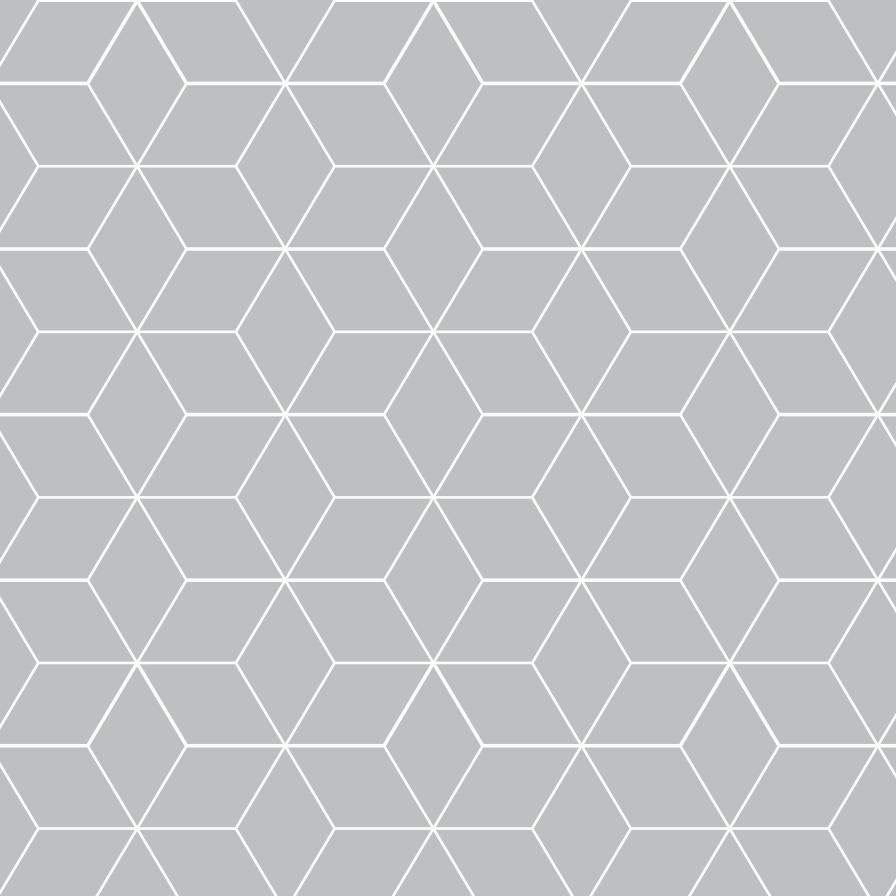
Reproduce this pattern procedurally as a Shadertoy shader.

```glsl
// Rhombus tiling (tumbling-block lattice) in thin white lines on flat grey.
// Two interleaved grids of six-spoked stars supply every edge; each spoke is a
// segment distance, with slight line weight changes between rows.

#define PERIOD       vec2(0.3307, 0.1848)
#define STAR_ORIGIN  vec2(0.1530, 0.9993)
#define THIN_LINE    0.0030
#define BOLD_LINE    0.0040
#define HEAVY_EVERY  4.0
#define GROUND_COLOR vec3(0.745, 0.749, 0.757)
#define LINE_COLOR   vec3(0.985, 0.988, 0.990)

// Distance from p to the segment running from zero to tip
float spokeDistance(vec2 p, vec2 tip) {
    float along = clamp(dot(p, tip) / dot(tip, tip), 0.0, 1.0);
    return length(p - tip * along);
}

// Signed distance to the inked edges of one star grid
float starGrid(vec2 p, float shifted) {
    vec2 cell = p / PERIOD - 0.5 * shifted;
    vec2 id = floor(cell + 0.5);
    vec2 local = (cell - id) * PERIOD;
    vec2 folded = abs(local);

    // Level spokes are bolder on the shifted grid
    float levelWidth = mix(THIN_LINE, BOLD_LINE, shifted);
    float level = spokeDistance(folded, vec2(PERIOD.x / 3.0, 0.0));

    // Lower slanted spokes are bolder on every few rows of the other grid
    float heavyRow = 1.0 - step(0.5, mod(-id.y, HEAVY_EVERY));
    float heavy = heavyRow * (1.0 - shifted) * step(local.y, 0.0);
    float slantWidth = mix(THIN_LINE, BOLD_LINE, heavy);
    float slant = spokeDistance(folded, vec2(PERIOD.x / 6.0, PERIOD.y / 2.0));

    return min(level - 0.5 * levelWidth, slant - 0.5 * slantWidth);
}

void mainImage(out vec4 fragColor, in vec2 fragCoord) {
    vec2 p = fragCoord / iResolution.y - STAR_ORIGIN;
    float pixel = 1.0 / iResolution.y;

    // Merge both grids, then smooth the line edges over one pixel
    float edge = min(starGrid(p, 0.0), starGrid(p, 1.0));
    float ink = clamp(0.5 - edge / pixel, 0.0, 1.0);

    fragColor = vec4(mix(GROUND_COLOR, LINE_COLOR, ink), 1.0);
}
```
